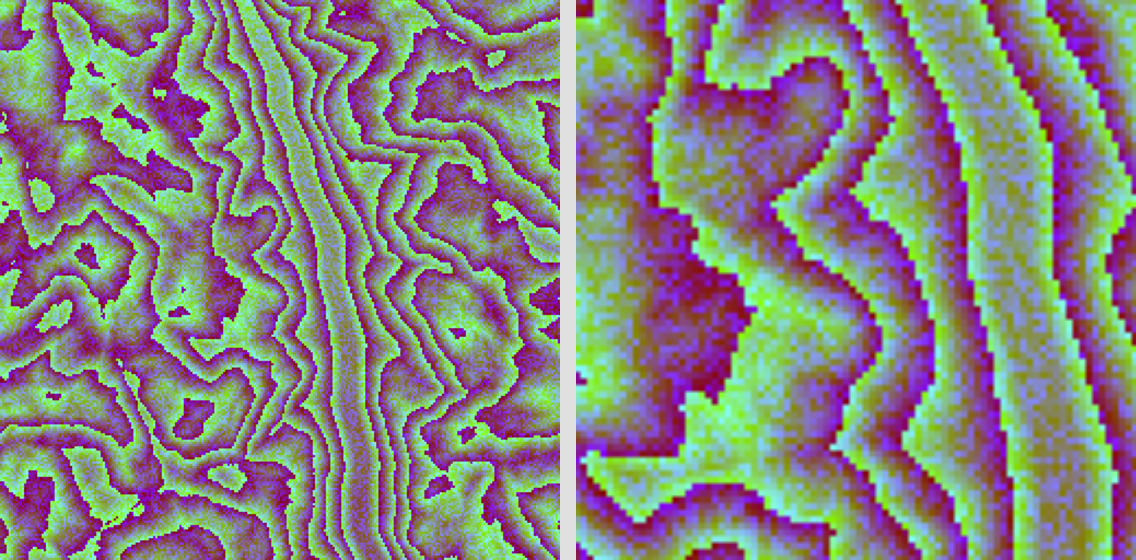
Left: the whole. Right: its middle third, enlarged.
Reproduce this pattern procedurally as a Shadertoy shader.

```glsl
float hash(vec2 c) {
    vec3 q = fract(c.xyx * 0.1031);
    q += dot(q, q.yzx + 33.33);
    return fract((q.x + q.y) * q.z);
}

// Slope of a lattice point, dotted with the offset from it
float slopeAt(vec2 cell, vec2 offset) {
    float angle = 6.2832 * hash(cell);
    return dot(vec2(cos(angle), sin(angle)), offset);
}

float gradientNoise(vec2 p) {
    vec2 i = floor(p), f = p - i;
    vec2 w = f * f * f * (f * (f * 6.0 - 15.0) + 10.0);
    vec2 e = vec2(0.0, 1.0);
    return mix(mix(slopeAt(i, f), slopeAt(i + e.yx, f - e.yx), w.x),
               mix(slopeAt(i + e.xy, f - e.xy), slopeAt(i + 1.0, f - 1.0), w.x), w.y);
}

// Folded noise: octaves alternate between sharp gullies and sharp ridges
float mountains(vec2 p) {
    p += 0.05 * vec2(gradientNoise(p * 5.0 + 17.3), gradientNoise(p * 5.0 + 41.7));
    p = p * 4.0 + 9.4;
    float height = 0.0, amplitude = 4.0;
    for (int octave = 0; octave < 5; octave++) {
        height += amplitude * abs(gradientNoise(p));
        amplitude *= -0.4;
        p = mat2(1.6, 1.2, -1.2, 1.6) * p + 5.3;
    }
    return height;
}

// Height in contour steps: slopes rising from one winding valley
float terrain(vec2 p) {
    float valleyX = 0.7 - 0.25 * p.y + 0.03 * sin(6.2832 * (p.y - 0.35))
                  + 0.035 * gradientNoise(vec2(p.y * 9.0, 3.6));
    float wall = max(abs(p.x - valleyX) - 0.012, 0.0);
    float rise = 5.0 * (1.0 - exp(-6.0 * wall));
    return 0.3 + 0.45 * p.y + rise + mountains(p) * (0.08 + 0.92 * smoothstep(0.0, 0.1, wall));
}

// Green repeats with height, blue is pure grain
vec3 grain(vec2 cell, float cells) {
    return vec3(0.52, fract(terrain((cell + 0.5) / cells)), hash(cell + 71.0));
}

void mainImage(out vec4 fragColor, in vec2 fragCoord) {
    const float cells = 256.0;
    vec2 q = fragCoord / iResolution.y * cells - 0.5;
    vec2 i = floor(q);

    // Blend neighbouring grains over a narrow seam
    vec2 w = clamp((q - i - 0.5) * 1.6 + 0.5, 0.0, 1.0);
    vec2 e = vec2(0.0, 1.0);
    vec3 color = mix(mix(grain(i, cells), grain(i + e.yx, cells), w.x),
                     mix(grain(i + e.xy, cells), grain(i + 1.0, cells), w.x), w.y);
    fragColor = vec4(color, 1.0);
}
```
